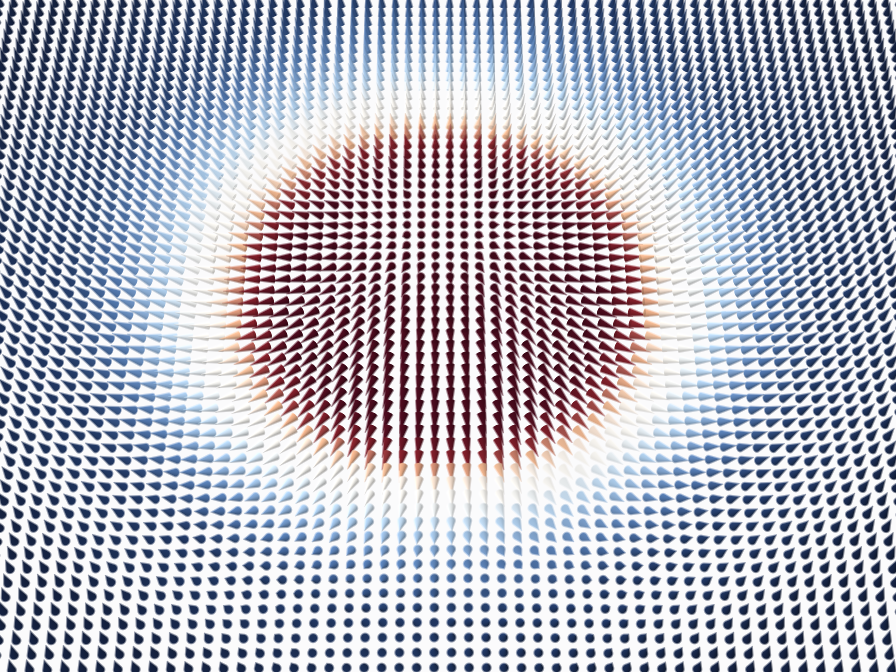
Write a WebGL 2 fragment shader that draws this pattern.

```glsl
#version 300 es
precision highp float;
// A tilted field of small cones whose axes turn over across an elliptical wall:
// dark red inside, pale at the wall, navy outside. Rows and columns follow a
// perspective grid; nearby cones are composited from the far row to the near.

#define CENTER vec2(0.657, 0.553)   // middle of the wall ellipse, canvas heights
#define RADII vec2(0.332, 0.274)    // half axes of the wall ellipse
#define TILT 0.65                   // camera tilt in radians
#define FAR_PITCH 0.0203            // column spacing at the top edge
#define PITCH_GROWTH 0.0060         // added spacing from top to bottom
#define ROW_DENSITY 5.2             // row count scale
#define GRID_X 0.659                // column towards which perspective converges
#define GRID_PHASE vec2(0.5, 0.05)
#define CONE_RADIUS 0.26            // in column spacings
#define CONE_LENGTH 1.25
#define WALL_DECAY 1.2              // how fast cones straighten outside
#define PAPER vec3(0.985, 0.983, 0.99)

uniform vec2 u_resolution;
out vec4 fragColor;

// Colour by distance from the centre; 1 is the wall.
vec3 fieldColor(float r) {
    vec3 c = vec3(0.28, 0.04, 0.11);
    c = mix(c, vec3(0.50, 0.12, 0.16), smoothstep(0.72, 0.90, r));
    c = mix(c, vec3(0.92, 0.70, 0.55), smoothstep(0.88, 0.96, r));
    c = mix(c, vec3(0.98, 0.97, 0.95), smoothstep(0.95, 1.04, r));
    c = mix(c, vec3(0.70, 0.82, 0.93), smoothstep(1.10, 1.28, r));
    c = mix(c, vec3(0.33, 0.48, 0.69), smoothstep(1.22, 1.50, r));
    c = mix(c, vec3(0.13, 0.22, 0.39), smoothstep(1.42, 1.75, r));
    return mix(c, vec3(0.08, 0.13, 0.25), smoothstep(1.7, 2.4, r));
}

// Unit axis of the cone at a canvas point: x right, y away, z up.
vec3 coneAxis(vec2 e) {
    float r = length(e);
    float lean = 1.5708 * (r < 1.0 ? r : exp(-WALL_DECAY * (r - 1.0)));
    float up = r < 1.0 ? -cos(lean) : cos(lean);
    return vec3(sin(lean) * e / max(r, 1e-4), up);
}

// Disc of radius r at the origin tapering to a point at (0, h).
float teardrop(vec2 p, float r, float h) {
    p.x = abs(p.x);
    float b = r / max(h, 1e-5);
    if (b >= 1.0) return length(p) - r;
    float a = sqrt(1.0 - b * b);
    float k = dot(p, vec2(-b, a));
    if (k < 0.0) return length(p) - r;
    if (k > a * h) return length(p - vec2(0.0, h));
    return dot(p, vec2(a, b)) - r;
}

// Row index at a depth below the top edge, and the column pitch of a row.
float rowAt(float depth) {
    float pitch = FAR_PITCH + PITCH_GROWTH * depth;
    return (1.0 / FAR_PITCH - 1.0 / pitch) * ROW_DENSITY;
}
float pitchOfRow(float row) {
    return 1.0 / (1.0 / FAR_PITCH - row / ROW_DENSITY);
}

// Blend one cone over the colour below it.
vec3 drawCone(vec3 below, vec2 p, vec2 site, float pitch, float px) {
    vec2 e = (site - CENTER) / RADII;
    vec3 axis = coneAxis(e);
    vec2 flatAxis = vec2(axis.x, axis.y * cos(TILT) + axis.z * sin(TILT));
    float facing = axis.z * cos(TILT) - axis.y * sin(TILT);
    float reach = length(flatAxis);
    vec2 dir = reach > 1e-4 ? flatAxis / reach : vec2(0.0, 1.0);
    vec2 side = vec2(dir.y, -dir.x);

    float radius = CONE_RADIUS * pitch;
    float h = CONE_LENGTH * pitch * reach;
    vec2 q = p - site + dir * h * 0.4;
    vec2 local = vec2(dot(q, side), dot(q, dir));
    float squash = max(abs(facing), 0.35);
    vec2 body = vec2(local.x, local.y < 0.0 ? local.y / squash : local.y);
    float cover = clamp(0.5 - teardrop(body, radius, h) / px, 0.0, 1.0);

    // Side light, and a flat darker base on cones that point away.
    float taper = clamp(1.0 - local.y / max(h, radius), 0.15, 1.0);
    float across = clamp(local.x / (radius * taper), -1.0, 1.0);
    float lit = dot(side * across, normalize(vec2(-0.7, 0.7)));
    vec3 tint = fieldColor(length(e));
    tint *= 0.97 + 0.2 * max(lit, 0.0) + 0.36 * min(lit, 0.0);
    float base = length(vec2(local.x, local.y / squash)) - radius * 0.9;
    float baseMask = clamp(0.5 - base / px, 0.0, 1.0) * step(facing, 0.0);
    tint *= 1.0 - 0.12 * baseMask;
    return mix(below, min(tint, vec3(1.0)), cover);
}

void main() {
    vec2 p = gl_FragCoord.xy / u_resolution.y;
    float px = max(1.4 / u_resolution.y, 0.0032);
    float nearRow = floor(rowAt(1.0 - p.y) - GRID_PHASE.y + 0.5);

    vec3 color = PAPER;
    for (int j = -2; j <= 2; j++) {
        float pitch = pitchOfRow(nearRow + float(j) + GRID_PHASE.y);
        float y = 1.0 - (pitch - FAR_PITCH) / PITCH_GROWTH;
        float nearColumn = floor((p.x - GRID_X) / pitch - GRID_PHASE.x + 0.5);
        for (int i = -2; i <= 2; i++) {
            float column = nearColumn + float(i) + GRID_PHASE.x;
            vec2 site = vec2(GRID_X + column * pitch, y);
            color = drawCone(color, p, site, pitch, px);
        }
    }
    fragColor = vec4(color, 1.0);
}
```
